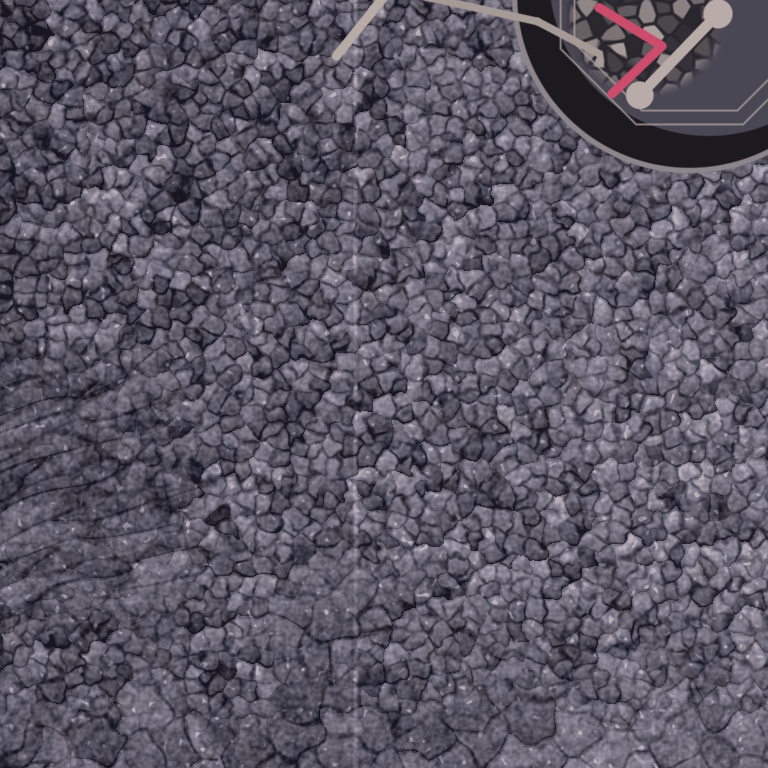
A WebGL 2 fragment shader for this texture:

```glsl
#version 300 es
precision highp float;
// Slate-grey crushed stone: warped cellular chips with dark cracks, coarser at
// the bottom and drawn out into slanted streaks at the left, with a pale seam.
// A dark round recess holding rods, knobs and wire rings cuts the top right.
#define FINE_SCALE 45.0
#define COARSE_SCALE 19.0
#define STREAK_SCALE vec2(8.0, 36.0)
#define STREAK_ANGLE 0.30
#define BASE_TONE 0.43
#define CRACK_DEPTH 0.23
#define STONE_CONTRAST 0.23
#define GRAIN 0.17
#define SEAM_X 0.463
#define RECESS_CENTRE vec2(0.898, 1.006)
#define RECESS_RADIUS 0.228

uniform vec2 u_resolution;
out vec4 fragColor;

vec2 hash2(vec2 p) {
  vec3 q = fract(p.xyx * vec3(0.1031, 0.1030, 0.0973));
  q += dot(q, q.yzx + 33.33);
  return fract((q.xx + q.yz) * q.zy);
}

float cornerSlope(vec2 cell, vec2 corner, vec2 f) {
  return dot(hash2(cell + corner) * 2.0 - 1.0, f - corner);
}

// Gradient noise, roughly -0.7 to 0.7
float noise(vec2 p) {
  p += 64.0;
  vec2 i = floor(p), f = p - i;
  vec2 u = f * f * f * (f * (f * 6.0 - 15.0) + 10.0);
  vec2 e = vec2(0.0, 1.0);
  return mix(mix(cornerSlope(i, e.xx, f), cornerSlope(i, e.yx, f), u.x),
             mix(cornerSlope(i, e.xy, f), cornerSlope(i, e.yy, f), u.x), u.y);
}

// Cellular stones: x = gap to the neighbour, y = stone value, z = facet light
vec3 stones(vec2 p) {
  vec2 i = floor(p), nearestOffset = vec2(0.0);
  float nearest = 9.0, second = 9.0, value = 0.0;
  for (int y = -1; y <= 1; y++)
    for (int x = -1; x <= 1; x++) {
      vec2 cell = i + vec2(x, y);
      vec2 offset = p - cell - hash2(cell + 91.0);
      float d = length(offset);
      if (d < nearest) {
        second = nearest;
        nearest = d;
        nearestOffset = offset;
        value = hash2(cell + 47.0).x;
      } else second = min(second, d);
    }
  return vec3(second - nearest, value, dot(nearestOffset, vec2(-0.5, 0.86)));
}

// Brightness offset of one layer of cracked stones
float stoneTone(vec2 p, float crackWidth) {
  p += 0.5 * vec2(noise(p * 1.3), noise(p * 1.3 + 17.0));
  vec3 s = stones(p);
  float crack = 1.0 - smoothstep(0.02, crackWidth, s.x);
  crack *= clamp(0.8 + 1.2 * noise(p * 0.8 + 5.0), 0.15, 1.2);
  return STONE_CONTRAST * (s.y - 0.5) + 0.12 * s.z - CRACK_DEPTH * crack;
}

vec3 stoneColour(float tone) {
  float t = (tone - 0.20) / 0.37;
  vec3 body = mix(vec3(0.20, 0.19, 0.24), vec3(0.57, 0.55, 0.61), max(t, -0.3));
  return mix(body, vec3(0.73, 0.69, 0.72), smoothstep(0.56, 0.74, tone));
}

float cover(float d) {
  float px = 1.0 / u_resolution.y;
  return 1.0 - smoothstep(-px, px, d);
}

float rod(vec2 p, vec2 a, vec2 b, float halfWidth) {
  vec2 ab = b - a;
  float along = clamp(dot(p - a, ab) / dot(ab, ab), 0.0, 1.0);
  return cover(length(p - a - ab * along) - halfWidth);
}

float octagon(vec2 p) {
  p = abs(p);
  return max(max(p.x, p.y), (p.x + p.y) * 0.7071);
}

vec3 ground(vec2 uv) {
  float c = cos(STREAK_ANGLE), s = sin(STREAK_ANGLE);
  vec2 slanted = mat2(c, -s, s, c) * uv + 0.02 * noise(uv * 7.0);
  float fine = stoneTone(uv * FINE_SCALE, 0.36);
  float coarse = stoneTone(uv * COARSE_SCALE, 0.17);
  float streak = stoneTone(slanted * STREAK_SCALE, 0.30);

  // Regions of large and drawn-out stones
  float patches = noise(uv * 6.0);
  float coarseArea = smoothstep(-0.03, 0.10, 0.17 - uv.y + 0.3 * patches);
  float streakArea = smoothstep(0.0, 0.14, 0.27 - uv.x + 0.2 * patches)
                   * (1.0 - smoothstep(0.10, 0.22, abs(uv.y - 0.36)));
  float tone = mix(fine, coarse, 0.75 * coarseArea);
  tone = BASE_TONE + mix(tone, streak, 0.75 * streakArea);

  // Uneven light, surface grain, bright flecks, seam
  tone += 0.10 * (uv.x - 0.55) + 0.07 * noise(uv * 4.0 + 9.0);
  tone += GRAIN * (noise(uv * 85.0) + 0.9 * noise(uv * 170.0 + 31.0));
  tone += 0.22 * smoothstep(0.28, 0.50, noise(uv * 100.0 + 13.0));
  float seam = 1.0 - smoothstep(0.001, 0.0045, abs(uv.x - SEAM_X));
  tone += seam * (0.09 + 0.08 * noise(vec2(3.0, uv.y * 14.0)));
  return stoneColour(tone) + vec3(0.012, 0.0, -0.012) * noise(uv * 30.0);
}

vec3 addRecess(vec3 col, vec2 uv) {
  vec2 p = uv - RECESS_CENTRE;
  float r = length(p);
  vec3 cream = vec3(0.72, 0.67, 0.66), pink = vec3(0.80, 0.30, 0.42);
  vec3 inside = mix(vec3(0.11, 0.10, 0.12), vec3(0.29, 0.28, 0.33),
                    cover(length(p - vec2(0.025, 0.025)) - 0.208));
  // Cluttered parts, then wire rings
  vec3 part = stones(uv * 42.0 + 7.0);
  vec3 partColour = mix(vec3(0.16, 0.15, 0.18), cream, part.y * smoothstep(0.05, 0.3, part.x));
  float clutter = 1.0 - smoothstep(0.085, 0.11, length(uv - vec2(0.84, 0.98)));
  inside = mix(inside, partColour, clutter);
  for (int i = 0; i < 2; i++) {
    float ring = abs(octagon(p) - 0.150 - 0.018 * float(i)) - 0.0013;
    inside = mix(inside, cream * 0.9, 0.8 * cover(ring));
  }
  // Rods and knobs
  vec2 elbow = vec2(0.862, 0.940), foot = vec2(0.833, 0.876), head = vec2(0.935, 0.982);
  inside = mix(inside, pink, max(rod(uv, vec2(0.78, 0.99), elbow, 0.006),
                                 rod(uv, elbow, vec2(0.797, 0.878), 0.006)));
  float knobs = max(cover(length(uv - foot) - 0.018), cover(length(uv - head) - 0.019));
  inside = mix(inside, cream, max(rod(uv, foot, head, 0.007), knobs));
  col = mix(col, inside, cover(r - RECESS_RADIUS));
  return mix(col, vec3(0.55, 0.52, 0.54), cover(abs(r - RECESS_RADIUS) - 0.0035));
}

void main() {
  vec2 uv = gl_FragCoord.xy / u_resolution;
  vec3 col = addRecess(ground(uv), uv);
  // Loose pale rods at the top edge
  vec3 pale = vec3(0.72, 0.67, 0.65);
  col = mix(col, pale, rod(uv, vec2(0.505, 1.01), vec2(0.438, 0.927), 0.006));
  col = mix(col, pale * 0.9, rod(uv, vec2(0.55, 1.005), vec2(0.70, 0.972), 0.005));
  col = mix(col, pale * 0.9, rod(uv, vec2(0.70, 0.972), vec2(0.78, 0.93), 0.005));
  fragColor = vec4(col, 1.0);
}
```
